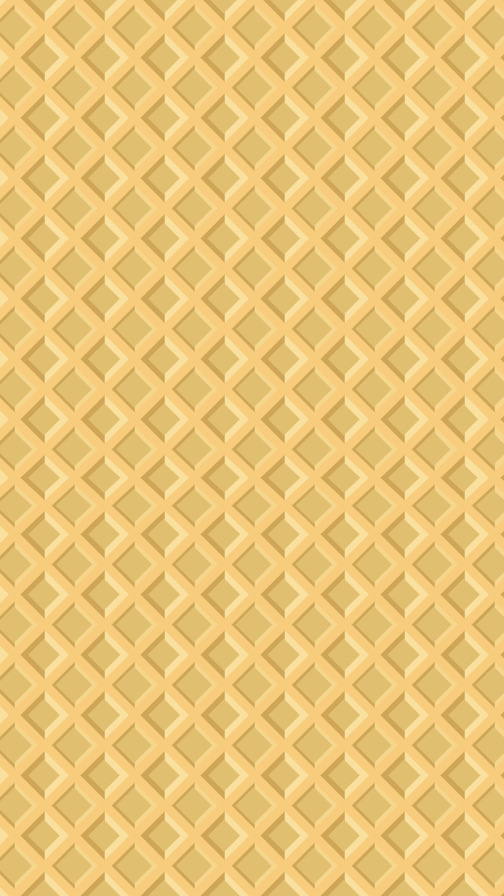
Write a Shadertoy shader that draws this pattern.

```glsl
// Waffle grid: staggered diamond pockets with shaded left and lit right bevels.

const vec2 REPEATS = vec2(8.4, 14.86);      // pockets across and down
const vec2 ORIGIN = vec2(0.245, 0.455);     // first pocket from the top left

const vec3 RIB = vec3(0.97, 0.80, 0.49);
const vec3 FLOOR = vec3(0.88, 0.75, 0.44);
const vec3 SHADE = vec3(0.81, 0.65, 0.34);
const vec3 LIGHT = vec3(0.98, 0.88, 0.62);
const vec3 SOFT_LIGHT = vec3(0.96, 0.84, 0.55);

// Half side, shaded bevel and lit bevel, in units of the pitch
const vec3 SHALLOW = vec3(0.271, 0.048, 0.068);
const vec3 DEEP = vec3(0.2855, 0.087, 0.106);

const float SQUEEZE = 0.095;                // rows drawn together near the middle
const vec2 SQUEEZE_SPAN = vec2(7.25, 9.0);
const float BEVEL_JITTER = 0.010;
const vec2 WEAR_CENTER = vec2(0.97, 0.49);
const vec2 WEAR_SIZE = vec2(0.10, 0.06);
const float WEAR_WIDTH = 0.035;

float hash(vec2 p) {
    return fract(sin(dot(p, vec2(12.99, 78.23))) * 4375.85);
}

float inside(float d, float pixel) {
    return 1.0 - smoothstep(-0.7 * pixel, 0.7 * pixel, d);
}

void mainImage(out vec4 fragColor, in vec2 fragCoord) {
    vec2 uv = fragCoord / iResolution.xy;
    vec2 grid = vec2(uv.x, 1.0 - uv.y) * REPEATS;
    float pixel = REPEATS.x / iResolution.x;

    // Slight vertical compression of the middle rows
    grid.y += SQUEEZE * smoothstep(SQUEEZE_SPAN.x, SQUEEZE_SPAN.y, grid.y);

    // Nearest pocket of the two interleaved lattices
    vec2 q = grid - ORIGIN;
    vec2 id = floor(q + 0.5);
    vec2 p = q - id;
    bool deep = abs(p.x) + abs(p.y) > 0.5;
    if (deep) {
        id = floor(q) + 0.5;
        p = q - id;
    }
    vec3 pocket = deep ? DEEP : SHALLOW;

    // Uneven bevels, widest around the worn spot
    vec2 w = (uv - WEAR_CENTER) / WEAR_SIZE;
    float shadeWidth = pocket.y + BEVEL_JITTER * (hash(id) - 0.5);
    float lightWidth = pocket.z + BEVEL_JITTER * (hash(id + 7.3) - 0.5)
                     + WEAR_WIDTH * exp(-dot(w, w));

    // Rib, bevels and floor, from the outside in
    float side = (abs(p.x) + abs(p.y)) * 0.7071;
    float lit = smoothstep(-0.7 * pixel, 0.7 * pixel, p.x);
    vec3 bevel = mix(SHADE, deep ? LIGHT : SOFT_LIGHT, lit);
    float floorSide = pocket.x - mix(shadeWidth, lightWidth, lit);

    vec3 color = mix(RIB, bevel, inside(side - pocket.x, pixel));
    color = mix(color, FLOOR, inside(side - floorSide, pixel));
    fragColor = vec4(color, 1.0);
}
```
